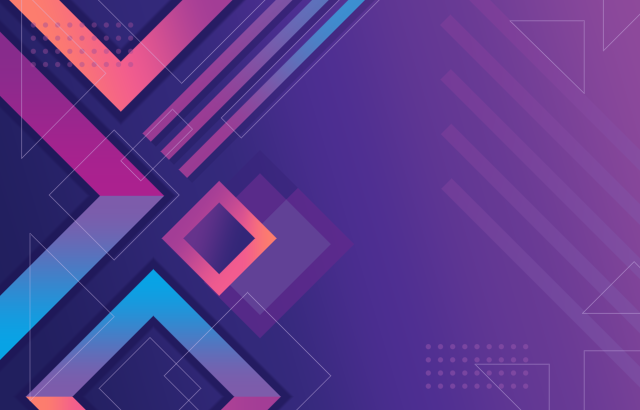
A WebGL 1 fragment shader for this background:

```glsl
precision highp float;
uniform vec2 u_resolution;

const vec3 NAVY = vec3(0.11, 0.08, 0.33);
const vec3 MAGENTA = vec3(0.64, 0.24, 0.59);
const vec3 PINK = vec3(0.95, 0.36, 0.56);
const vec3 ORANGE = vec3(0.99, 0.49, 0.43);
const vec3 VIOLET = vec3(0.49, 0.36, 0.67);
const vec3 CYAN = vec3(0.03, 0.64, 0.90);

float edge;   // half width of the smoothed edges
vec3 color;   // layers painted so far

void paint(vec3 ink, float d, float alpha) {
  color = mix(color, ink, alpha * (1.0 - smoothstep(-edge, edge, d)));
}

void shadow(float d, float width) {
  color = mix(color, NAVY, 0.65 * (1.0 - smoothstep(width * 0.6, width, d)));
}

void outline(float d) {
  paint(vec3(0.82, 0.74, 0.92), abs(d) - 0.004, 0.5);
}

float diamond(vec2 p, vec2 center, float radius) {
  vec2 q = abs(p - center);
  return (q.x + q.y - radius) * 0.7071;
}

float diamondRing(vec2 p, vec2 center, float inner, float outer) {
  return max(diamond(p, center, outer), -diamond(p, center, inner));
}

float box(vec2 p, vec2 low, vec2 high) {
  vec2 q = abs(p - 0.5 * (low + high)) - 0.5 * (high - low);
  return length(max(q, 0.0)) + min(max(q.x, q.y), 0.0);
}

float segment(vec2 p, vec2 a, vec2 b) {
  vec2 v = b - a;
  return length(p - a - v * clamp(dot(p - a, v) / dot(v, v), 0.0, 1.0));
}

float triangle(vec2 p, vec2 a, vec2 b, vec2 c) {
  return min(segment(p, a, b), min(segment(p, b, c), segment(p, c, a)));
}

float dotGrid(vec2 p, vec2 first) {
  vec2 spacing = vec2(0.146, 0.158);
  vec2 id = clamp(floor((p - first) / spacing + 0.5), vec2(0.0), vec2(8.0, 3.0));
  return length(p - first - id * spacing) - 0.031;
}

void main() {
  // Canvas is 4.92 units high, y pointing down
  float unit = 4.92 / u_resolution.y;
  vec2 p = vec2(gl_FragCoord.x, u_resolution.y - gl_FragCoord.y) * unit;
  vec2 diag = vec2(p.x + p.y, p.x - p.y);
  edge = 0.75 * unit;

  // Background gradient
  float g = p.x - 0.3 * p.y;
  color = mix(vec3(0.13, 0.12, 0.37), vec3(0.20, 0.16, 0.48), smoothstep(-1.2, 2.0, g));
  color = mix(color, vec3(0.30, 0.18, 0.57), smoothstep(1.8, 3.7, g));
  color = mix(color, vec3(0.39, 0.22, 0.58), smoothstep(3.4, 5.2, g));
  color = mix(color, vec3(0.56, 0.29, 0.61), smoothstep(4.8, 7.9, g));

  // Faint stripes on the right
  for (int i = 0; i < 5; i++) {
    float k = float(i) - 1.0;
    float d = box(diag, vec2(5.58 + 0.66 * k, 4.98 - 0.65 * k), vec2(16.0, 5.23 - 0.65 * k));
    paint(mix(vec3(0.56, 0.25, 0.62), vec3(0.50, 0.36, 0.68), smoothstep(6.0, 11.0, diag.x)), d * 0.7071, 0.38);
  }

  // Translucent diamonds in the middle
  vec2 middle = vec2(3.12, 2.93);
  float cut = (5.83 - diag.x) * 0.7071;
  float large = diamond(p, middle, 1.13);
  float small = diamond(p, middle, 0.85);
  paint(vec3(0.22, 0.14, 0.48), max(large, -cut), 0.6);
  paint(vec3(0.38, 0.16, 0.55), max(large, cut), 0.75);
  paint(vec3(0.37, 0.17, 0.55), small, 0.85);
  paint(vec3(0.38, 0.26, 0.59), max(small, cut), 0.95);

  // Upper chevron
  float d = diamondRing(p, vec2(1.45, 0.0), 0.74, 1.34);
  shadow(d, 0.13);
  float t = p.x - 0.35 * p.y;
  vec3 ink = mix(ORANGE, PINK, smoothstep(0.3, 1.4, t));
  paint(mix(ink, MAGENTA, smoothstep(1.1, 2.6, t)), d, 1.0);

  // Rising stripes
  for (int i = 0; i < 3; i++) {
    float k = float(i);
    float start = 3.31 + 0.435 * k;
    d = box(diag, vec2(start, 0.11), vec2(start + 0.2, 9.0)) * 0.7071;
    float drop = box(diag, vec2(start + 0.1, 0.11), vec2(start + 0.32, 9.0)) * 0.7071;
    paint(NAVY, drop, 0.4 - 0.08 * k);
    ink = mix(VIOLET, vec3(0.20, 0.62, 0.86), 0.45 * k);
    paint(mix(MAGENTA, ink, smoothstep(0.9, 4.2, diag.y)), d, 0.92);
  }

  // Left chevron, folded from magenta into blue
  d = diamondRing(p, vec2(0.0, 2.35), 1.20, 1.97);
  shadow(d, 0.12);
  ink = mix(vec3(0.53, 0.17, 0.55), vec3(0.67, 0.13, 0.56), smoothstep(0.5, 2.3, p.y));
  vec3 lower = mix(VIOLET, CYAN, smoothstep(2.4, 4.2, p.y));
  paint(mix(ink, lower, smoothstep(-edge, edge, p.y - 2.35)), d, 1.0);

  // Bottom chevron, folded from blue into pink
  d = diamondRing(p, vec2(1.84, 4.76), 0.97, 1.53);
  shadow(d, 0.12);
  ink = mix(CYAN, VIOLET, smoothstep(3.3, 4.7, p.y));
  lower = mix(mix(ORANGE, PINK, smoothstep(0.5, 1.0, p.x)), MAGENTA, smoothstep(1.0, 3.2, p.x));
  paint(mix(ink, lower, smoothstep(-edge, edge, p.y - 4.76)), d, 1.0);

  // Small bright diamond frame
  vec2 q = p - vec2(2.63, 2.86);
  ink = mix(vec3(0.40, 0.20, 0.55), vec3(0.20, 0.15, 0.47), smoothstep(-0.35, 0.3, q.x + 0.3 * q.y));
  paint(ink, diamond(q, vec2(0.0), 0.45), 1.0);
  ink = mix(MAGENTA, PINK, smoothstep(-0.6, 0.5, q.x + 0.7 * q.y));
  ink = mix(ink, ORANGE, smoothstep(0.25, 0.65, q.x));
  paint(ink, diamondRing(q, vec2(0.0), 0.43, 0.69), 1.0);

  // Dot grids
  paint(vec3(0.62, 0.30, 0.60), dotGrid(p, vec2(0.40, 0.30)), 0.45);
  paint(vec3(0.60, 0.34, 0.68), dotGrid(p, vec2(5.14, 4.16)), 0.5);

  // Thin outlines
  outline(diamond(p, vec2(1.37, 2.34), 0.78));
  outline(diamond(p, vec2(2.18, 0.0), 1.0));
  outline(diamond(p, vec2(1.80, 4.66), 0.61));
  outline(diamond(p, vec2(2.97, 4.51), 1.0));
  outline(box(diag, vec2(3.38, -0.48), vec2(3.86, 0.76)) * 0.7071);
  outline(box(diag, vec2(4.07, 1.24), vec2(4.55, 9.0)) * 0.7071);
  outline(triangle(p, vec2(0.26, 1.90), vec2(0.26, -0.13), vec2(1.27, 0.88)));
  outline(triangle(p, vec2(0.36, 2.80), vec2(0.36, 4.81), vec2(1.37, 3.80)));
  outline(triangle(p, vec2(6.12, 0.25), vec2(7.01, 0.25), vec2(7.01, 1.12)));
  outline(triangle(p, vec2(7.24, -0.3), vec2(7.24, 0.61), vec2(8.15, -0.3)));
  outline(triangle(p, vec2(6.99, 3.76), vec2(7.61, 3.14), vec2(8.22, 3.76)));
  outline(triangle(p, vec2(5.70, 4.37), vec2(6.59, 4.37), vec2(6.59, 5.26)));
  outline(triangle(p, vec2(7.01, 4.21), vec2(7.01, 5.8), vec2(8.60, 4.21)));

  gl_FragColor = vec4(color, 1.0);
}
```
